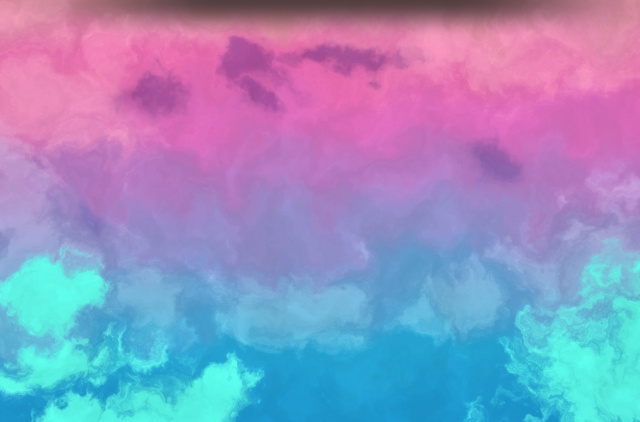
This background is drawn by a WebGL 2 fragment shader. Its source:

```glsl
#version 300 es
precision highp float;
// Painted sky of soft clouds: pink above, violet between, blue below.
// A warped vertical ramp carries groups of elliptical clouds whose
// edges are broken up by layered, smoothed cellular noise.

#define OCTAVES 6
#define NOISE_SCALE 4.0
#define WARP 0.075
#define ROUGHNESS 1.25
#define RAMP_WAVE 0.10
#define SHADOW_AMOUNT 0.72
#define HAZE_AMOUNT 0.62
#define AQUA_AMOUNT 0.92
#define GRAIN 0.10

uniform vec2 u_resolution;
out vec4 fragColor;

// Sky colours at even steps from bottom to top
const vec3 SKY[8] = vec3[8](
  vec3(0.11, 0.59, 0.80), vec3(0.14, 0.64, 0.82),
  vec3(0.36, 0.62, 0.81), vec3(0.56, 0.55, 0.78),
  vec3(0.71, 0.47, 0.75), vec3(0.86, 0.42, 0.73),
  vec3(0.92, 0.42, 0.68), vec3(0.86, 0.55, 0.62));

// Cloud groups: centre xy, radius zw, as fractions of the canvas
const vec4 SHADOWS[6] = vec4[6](
  vec4(0.40, 0.84, 0.050, 0.055), vec4(0.215, 0.775, 0.050, 0.040),
  vec4(0.385, 0.755, 0.025, 0.04), vec4(0.77, 0.61, 0.045, 0.050),
  vec4(0.13, 0.475, 0.030, 0.035), vec4(0.54, 0.86, 0.060, 0.025));
const vec4 BLUSHES[6] = vec4[6](
  vec4(0.05, 0.75, 0.13, 0.12), vec4(0.64, 0.91, 0.09, 0.08),
  vec4(0.95, 0.90, 0.12, 0.10), vec4(0.03, 0.93, 0.08, 0.08),
  vec4(0.80, 0.86, 0.08, 0.06), vec4(0.24, 0.92, 0.09, 0.05));
const vec4 HAZES[6] = vec4[6](
  vec4(0.06, 0.29, 0.11, 0.17), vec4(0.01, 0.52, 0.05, 0.14),
  vec4(0.96, 0.36, 0.12, 0.14), vec4(0.46, 0.27, 0.10, 0.09),
  vec4(0.70, 0.27, 0.07, 0.07), vec4(0.22, 0.28, 0.06, 0.07));
const vec4 AQUAS[6] = vec4[6](
  vec4(0.98, 0.10, 0.14, 0.17), vec4(0.99, 0.22, 0.07, 0.14),
  vec4(0.10, 0.14, 0.09, 0.06), vec4(0.28, 0.05, 0.08, 0.07),
  vec4(0.16, 0.01, 0.09, 0.05), vec4(0.10, 0.29, 0.05, 0.06));

vec2 hash2(vec2 cell) {
  vec2 k = vec2(dot(cell, vec2(127.1, 311.7)), dot(cell, vec2(269.5, 183.3)));
  return fract(sin(k) * 43758.5);
}

// Smooth cellular noise: a soft spot in every cell, centred near zero
float cellular(vec2 p) {
  vec2 cell = floor(p), f = p - cell;
  float sum = 0.0;
  for (int y = -1; y <= 1; y++)
    for (int x = -1; x <= 1; x++) {
      vec2 o = vec2(x, y);
      vec2 d = o + hash2(cell + o) - f;
      sum += exp(-6.0 * dot(d, d));
    }
  return sum - 0.52;
}

float billow(vec2 p) {
  float sum = 0.0, amp = 0.5;
  for (int i = 0; i < OCTAVES; i++) {
    sum += amp * cellular(p);
    p = mat2(1.6, 1.2, -1.2, 1.6) * p + 7.3;
    amp *= 0.58;
  }
  return sum;
}

// Coverage of one cloud group with ragged, feathered edges
float cover(vec2 p, vec4 clouds[6], float ragged, float feather) {
  float inside = -9.0;
  for (int i = 0; i < 6; i++)
    inside = max(inside, 1.0 - length((p - clouds[i].xy) / clouds[i].zw));
  return smoothstep(-feather, feather, inside + ragged);
}

vec3 skyRamp(float y) {
  float t = clamp(y, 0.0, 1.0) * 7.0;
  int i = int(min(t, 6.0));
  return mix(SKY[i], SKY[i + 1], smoothstep(0.0, 1.0, t - float(i)));
}

void main() {
  vec2 uv = gl_FragCoord.xy / u_resolution;
  vec2 q = gl_FragCoord.xy / u_resolution.y * NOISE_SCALE;

  // Shared noise fields
  vec2 drift = vec2(billow(q), billow(q + 31.7));
  float detail = billow(q * 2.2 + drift + 13.1);
  vec2 p = uv + WARP * drift;
  float ragged = ROUGHNESS * detail;

  // Base ramp, with blue rising right of centre
  float rise = exp(-pow((uv.x - 0.6) / 0.2, 2.0) - pow((uv.y - 0.45) / 0.2, 2.0));
  vec3 col = skyRamp(uv.y + RAMP_WAVE * drift.y - 0.05 * rise);

  // Pale clouds, then shadows, then bright aqua banks
  vec3 hazeTint = mix(vec3(0.44, 0.78, 0.87), vec3(0.74, 0.65, 0.83),
                      smoothstep(0.18, 0.55, uv.y));
  vec3 shadowTint = mix(vec3(0.44, 0.42, 0.70), vec3(0.55, 0.25, 0.54),
                        smoothstep(0.45, 0.80, uv.y));
  col = mix(col, vec3(0.92, 0.61, 0.72), HAZE_AMOUNT * cover(p, BLUSHES, ragged, 0.9));
  col = mix(col, hazeTint, HAZE_AMOUNT * cover(p, HAZES, ragged, 0.65));
  col = mix(col, shadowTint, SHADOW_AMOUNT * cover(p, SHADOWS, ragged, 0.7));
  col = mix(col, vec3(0.35, 0.96, 0.88), AQUA_AMOUNT * cover(p, AQUAS, ragged, 0.5));
  col *= 1.0 + GRAIN * detail;

  // Dark band fading down from the top edge
  float band = smoothstep(0.91, 1.0, uv.y) * smoothstep(0.0, 0.35, uv.x)
             * (1.0 - smoothstep(0.7, 1.05, uv.x));
  col = mix(col, vec3(0.30, 0.23, 0.23), 0.95 * band);
  fragColor = vec4(clamp(col, 0.0, 1.0), 1.0);
}
```
